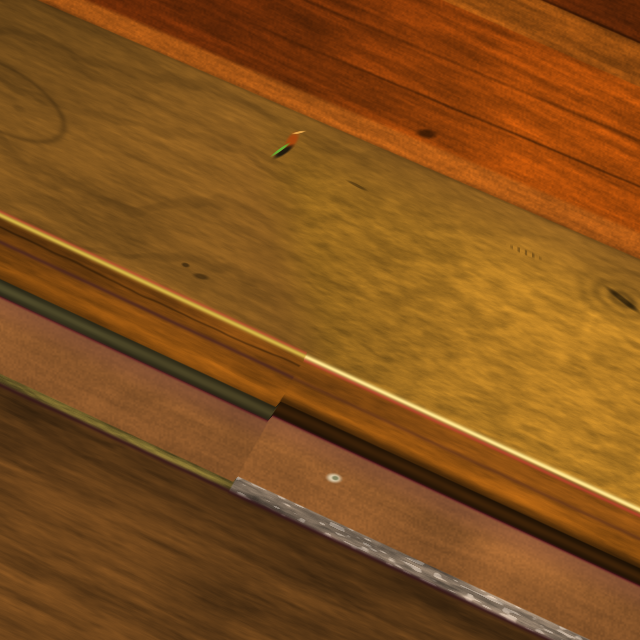
A WebGL 1 fragment shader for this texture:

```glsl
precision highp float;
// Diagonal polished wood planks with a moulded rail, a bright edge and worn grain.
uniform vec2 u_resolution;

#define SLOPE 0.464
#define SOFT 0.0016
#define GRAIN 0.34
#define FINE 0.22
#define GOLD vec3(0.66, 0.455, 0.135)
#define OLIVE vec3(0.49, 0.325, 0.115)
#define REDWOOD vec3(0.47, 0.19, 0.035)
#define ORANGE vec3(0.65, 0.335, 0.085)
#define PANEL vec3(0.535, 0.335, 0.165)
#define UMBER vec3(0.34, 0.212, 0.085)

float hash(vec2 p) {
  vec3 a = fract(p.xyx * 0.1031);
  a += dot(a, a.yzx + 33.33);
  return fract((a.x + a.y) * a.z);
}

float noise(vec2 p) {
  vec2 i = floor(p), f = fract(p);
  f = f * f * (3.0 - 2.0 * f);
  return mix(mix(hash(i), hash(i + vec2(1, 0)), f.x),
             mix(hash(i + vec2(0, 1)), hash(i + vec2(1, 1)), f.x), f.y);
}

float fbm(vec2 p) {
  float sum = 0.0, amp = 0.5;
  for (int i = 0; i < 4; i++) {
    sum += amp * noise(p);
    p = p * 2.03 + 17.3;
    amp *= 0.5;
  }
  return sum / 0.9375;
}

float edge(float d) { return smoothstep(-SOFT, SOFT, d); }
float band(float d, float a, float b) { return edge(d - a) * edge(b - d); }
float ridge(float d, float w) { return exp(-d * d / (w * w)); }

// Distance ratio from a sheared ellipse; 1 lies on its outline.
float oval(vec2 q, vec2 c, vec2 r, float shear) {
  vec2 l = q - c;
  return length(vec2(l.x, l.y - shear * l.x) / r);
}
float blob(vec2 q, vec2 c, vec2 r, float shear) {
  return 1.0 - smoothstep(0.4, 1.2, oval(q, c, r, shear));
}

void main() {
  vec2 q = gl_FragCoord.xy / u_resolution;
  q.y = 1.0 - q.y;
  float d = q.y - SLOPE * q.x;
  vec2 g = vec2(q.x + SLOPE * q.y, d);
  float cloud = fbm(q * 6.0 + 3.0);
  float streak = fbm(g * vec2(7.0, 85.0) + cloud) - 0.5;
  float fiber = fbm(g * vec2(45.0, 210.0)) - 0.5;
  float pore = noise(q * 300.0) - 0.5;

  // Wide plank: olive on the left, worn gold on the right
  float worn = smoothstep(-0.03, 0.05, q.x - 0.42 - 0.17 * (q.y - 0.247) + 0.04 * (cloud - 0.5));
  worn *= smoothstep(-0.03, 0.13, q.y - 0.43 * q.x + 0.025);
  vec3 olive = OLIVE * (0.79 + 0.25 * smoothstep(0.0, 0.35, q.y + 0.3 * q.x));
  vec3 gold = GOLD * (0.87 + 0.16 * smoothstep(0.45, 0.9, q.x));
  vec3 col = mix(olive, gold, worn);
  float ripple = fbm(vec2(g.x * 28.0, (d + 0.1 * q.x) * 100.0) + 2.0 * cloud) - 0.5;
  col *= 1.0 + GRAIN * mix(streak, 1.3 * ripple, worn) + FINE * fiber + 0.25 * (cloud - 0.5);
  float ring = oval(q, vec2(0.0, 0.152), vec2(0.1, 0.053), 0.45);
  col *= 1.0 - 0.2 * ridge(ring - 1.0, 0.06) - 0.12 * blob(q, vec2(0.03, 0.17), vec2(0.012, 0.006), 0.4);
  float wave = sin(70.0 * (q.y - 0.3 * q.x) + 8.0 * cloud);
  col *= 1.0 - 0.1 * (1.0 - worn) * smoothstep(0.8, 1.0, wave);

  // Knot and small marks
  float knot = oval(q, vec2(0.972, 0.468), vec2(0.055, 0.033), 0.35);
  col *= 1.0 - 0.27 * exp(-knot * knot) * (0.8 + 0.5 * sin(knot * 14.0 + 5.0 * cloud));
  col *= 1.0 - 0.55 * blob(q, vec2(0.974, 0.469), vec2(0.03, 0.006), 0.75);
  col *= 1.0 - 0.4 * blob(q, vec2(0.314, 0.432), vec2(0.014, 0.005), 0.2);
  col *= 1.0 - 0.45 * blob(q, vec2(0.29, 0.414), vec2(0.007, 0.004), 0.2);
  col *= 1.0 - 0.35 * blob(q, vec2(0.558, 0.29), vec2(0.018, 0.003), 0.5);
  float dashes = smoothstep(0.1, 0.7, sin(q.x * 560.0));
  col *= 1.0 - 0.3 * dashes * blob(q, vec2(0.82, 0.394), vec2(0.03, 0.005), 0.4);
  col = mix(col, vec3(0.68, 0.26, 0.04), 0.8 * blob(q, vec2(0.456, 0.22), vec2(0.012, 0.012), -0.7));
  col = mix(col, vec3(0.13, 0.1, 0.05), blob(q, vec2(0.443, 0.237), vec2(0.017, 0.006), -0.6));
  col = mix(col, vec3(0.4, 0.68, 0.2), blob(q, vec2(0.438, 0.234), vec2(0.015, 0.003), -0.7));
  col = mix(col, vec3(0.9, 0.65, 0.3), blob(q, vec2(0.467, 0.207), vec2(0.011, 0.002), -0.2));

  // Red boards and their two lighter strips
  float e = q.y - 0.42 * q.x;
  float top = q.y - 0.44 * q.x;
  vec3 red = mix(REDWOOD * 0.8, vec3(0.63, 0.28, 0.04), smoothstep(0.25, 1.15, q.x + 0.9 * q.y));
  red = mix(red, vec3(0.56, 0.29, 0.065), edge(-0.304 - top));
  red = mix(red, REDWOOD * 0.85, edge(-0.372 - top));
  red *= 1.0 + 0.6 * streak + 0.35 * (cloud - 0.5);
  red *= 1.0 - 0.4 * ridge(e + 0.128 + 0.006 * (cloud - 0.5), 0.0025) * smoothstep(0.3, 0.7, q.x);
  red *= 1.0 - 0.25 * ridge(e + 0.2, 0.003) - 0.4 * ridge(top + 0.374, 0.003);
  red *= 1.0 - 0.5 * blob(q, vec2(0.667, 0.209), vec2(0.018, 0.008), 0.1);
  vec3 strip = ORANGE * (0.94 + 0.12 * q.x) * (1.0 + 0.4 * streak);
  red = mix(red, strip, smoothstep(-0.006, 0.004, e + 0.055));
  red *= 1.0 + FINE * fiber + 0.15 * pore;
  float plank = q.y - 0.43 * q.x + 0.025;
  col = mix(red, col, edge(plank)) * (1.0 - 0.16 * ridge(plank, 0.004));

  // Rail, split by a slanted joint where the right piece shifts upward
  float right = edge(q.x - 0.477 + 0.45 * (d - 0.336));
  float s = d + 0.012 * right * smoothstep(0.34, 0.42, d);
  vec3 rail = mix(vec3(0.48, 0.27, 0.065), vec3(0.57, 0.32, 0.065), smoothstep(0.36, 0.42, s));
  rail *= 0.84 + 0.16 * smoothstep(0.0, 0.4, q.x);
  rail *= 1.0 + 0.5 * streak + 0.5 * (cloud - 0.5) + FINE * fiber;
  float curl = s - 0.357 - 0.018 * (cloud - 0.5);
  rail *= 1.0 - 0.35 * ridge(curl, 0.002) * (1.0 - right);
  rail = mix(rail, vec3(0.28, 0.14, 0.12), (0.75 - 0.35 * right) * ridge(d - 0.378, 0.0035));
  rail *= 1.0 - (0.25 + 0.3 * right) * smoothstep(0.415, 0.437, s);
  col = mix(col, rail, edge(d - 0.336));

  // Groove, rose panel and lower bevel
  vec3 groove = mix(vec3(0.25, 0.23, 0.13), vec3(0.18, 0.1, 0.025), max(right, 0.4 * q.x));
  groove *= 0.65 + 0.6 * ridge(s - 0.449, 0.008) + 0.4 * streak;
  col = mix(col, groove, band(s, 0.436, 0.464));
  vec3 panel = PANEL * (0.96 + 0.1 * right) * (1.0 + 0.5 * (cloud - 0.5) + 0.25 * streak + 0.12 * pore);
  panel = mix(panel, vec3(0.48, 0.29, 0.23), 0.5 * smoothstep(0.05, 0.0, s - 0.464));
  panel = mix(panel, vec3(0.85, 0.78, 0.65), blob(q, vec2(0.522, 0.747), vec2(0.013, 0.008), 0.1));
  panel = mix(panel, vec3(0.5, 0.5, 0.36), blob(q, vec2(0.524, 0.747), vec2(0.006, 0.004), 0.1));
  col = mix(col, panel, edge(s - 0.464));
  col = mix(col, vec3(0.36, 0.08, 0.14), 0.55 * ridge(s - 0.464, 0.0025));
  float bevelEnd = mix(0.601, 0.614, right);
  vec3 bevel = mix(vec3(0.4, 0.34, 0.15), vec3(0.5, 0.43, 0.36), right);
  bevel *= 1.0 + 1.2 * streak + 0.5 * fiber;
  bevel += 0.2 * right * smoothstep(0.62, 0.85, noise(g * vec2(60.0, 260.0)));
  col = mix(col, bevel, edge(s - 0.584));
  vec3 base = UMBER * (1.0 + 0.65 * streak + FINE * fiber + 0.5 * (cloud - 0.5));
  base *= 0.85 + 0.25 * smoothstep(0.6, 0.74, d);
  col = mix(col, base, edge(s - bevelEnd));
  col = mix(col, vec3(0.2, 0.08, 0.09), 0.8 * ridge(s - bevelEnd, 0.004));

  // Bright moulding edge with coloured fringes
  float fringe = mix(-0.005, 0.006, right);
  col = mix(col, vec3(0.74, 0.25, 0.18), 0.75 * ridge(d - 0.336 - fringe, 0.003));
  vec3 glint = mix(vec3(0.83, 0.7, 0.27), vec3(1.0, 0.9, 0.56), right);
  col = mix(col, glint, ridge(d - 0.336 + 0.006 * right * (q.x - 0.47), 0.0042));
  gl_FragColor = vec4(clamp(col, 0.0, 1.0), 1.0);
}
```
